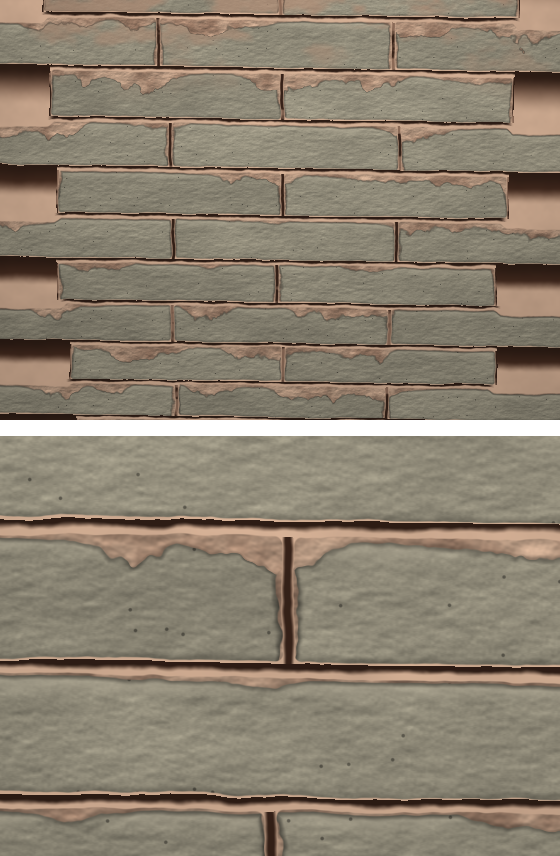
Top: the whole. Bottom: its middle third, enlarged.
A WebGL 2 fragment shader for this texture:

```glsl
#version 300 es
precision highp float;

uniform vec2 u_resolution;
out vec4 fragColor;

const vec3 CLAY = vec3(0.535, 0.515, 0.450);
const vec3 CLAY_LIT = vec3(0.70, 0.67, 0.59);
const vec3 MORTAR = vec3(0.79, 0.655, 0.555);
const vec3 MORTAR_DIM = vec3(0.60, 0.47, 0.39);
const vec3 SHADOW = vec3(0.20, 0.125, 0.09);
const float CENTER_X = 0.668;

float hash(vec2 p) {
  vec3 q = fract(p.xyx * 0.1031);
  q += dot(q, q.yzx + 33.33);
  return fract((q.x + q.y) * q.z);
}

float noise(vec2 p) {
  vec2 i = floor(p), f = fract(p);
  f = f * f * (3.0 - 2.0 * f);
  vec2 e = vec2(0.0, 1.0);
  return mix(mix(hash(i), hash(i + e.yx), f.x),
             mix(hash(i + e.xy), hash(i + e.yy), f.x), f.y);
}

float fbm(vec2 p) {
  float sum = 0.0, amp = 0.5;
  for (int i = 0; i < 4; i++) {
    sum += amp * noise(p);
    p = p * 2.03 + 17.3;
    amp *= 0.5;
  }
  return sum / 0.9375;
}

float boxDistance(vec2 p, vec2 halfSize, float radius) {
  vec2 d = abs(p) - halfSize + radius;
  return length(max(d, 0.0)) + min(max(d.x, d.y), 0.0) - radius;
}

// Courses get thinner toward the bottom and lean slightly to the right.
float courseCoord(vec2 p) {
  float depth = 1.0 - p.y - 0.015 * (p.x - CENTER_X);
  return 1.0 + (0.130 - sqrt(0.0169 - 0.0104 * (depth - 0.035))) / 0.0052;
}

// Slope of the rough surface toward the light above.
float reliefLight(vec2 p, vec2 scale) {
  return fbm(p * scale) - fbm((p + vec2(-0.0012, 0.0028)) * scale);
}

// Ledge behind the wall: deep shade under each overhang, then lit mortar.
vec3 ledgeColor(vec2 p, float v, float row, float recess, float open) {
  float start = mix(0.02, 0.36, smoothstep(1.0, 5.0, row));
  float deep = smoothstep(start, mix(0.85, 0.66, smoothstep(1.0, 5.0, row)), v);
  float thin = smoothstep(0.025, 0.075, v + 0.05 * (fbm(p * 35.0) - 0.5));
  float light = mix(max(thin, open), deep, recess);
  vec3 mortar = MORTAR * (0.94 + 0.12 * fbm(p * 18.0));
  return mix(SHADOW * (0.85 + 0.5 * smoothstep(0.0, 0.5, v) * recess), mortar, light);
}

vec3 clayColor(vec2 p, vec2 id, float edge, float fromTop) {
  vec3 c = CLAY * (0.96 + 0.09 * hash(id + 40.0));
  c *= 0.91 + 0.18 * fbm(p * vec2(13.0, 24.0) + id * 7.0);
  c *= 1.0 + 0.42 * reliefLight(p, vec2(60.0, 130.0));
  c *= 0.97 + 0.06 * noise(p * 420.0);
  float lip = 1.0 - smoothstep(0.002, 0.014 + 0.014 * noise(p * 25.0), fromTop);
  c = mix(c, CLAY_LIT, 0.55 * lip);
  c *= mix(0.80, 1.0, smoothstep(0.0, 0.007, -edge));
  // Sparse pits
  vec2 cell = floor(p * 48.0);
  vec2 spot = fract(p * 48.0) - 0.25 - 0.5 * vec2(hash(cell), hash(cell + 9.0));
  float pit = 1.0 - smoothstep(0.03, 0.10, length(spot));
  return c * (1.0 - 0.38 * pit * step(0.87, hash(cell + 31.0)));
}

// Thickness of mortar squeezed over a face; positive where it covers.
float smearDepth(vec2 p, float row, float fromTop, float fromEnd) {
  float patches = smoothstep(0.36, 0.72, noise(vec2(p.x * 8.0, row * 7.7)));
  float ragged = fbm(vec2(p.x * 24.0, row * 5.3 + p.y * 18.0));
  float upper = 1.0 - smoothstep(1.0, 4.0, row);
  float drip = 0.002 + patches * (0.003 + (0.055 + 0.02 * upper) * ragged * ragged);
  float plug = 0.024 * fbm(p * vec2(32.0, 22.0) + row * 3.0) - 0.010;
  return max(drip - fromTop, plug - fromEnd);
}

void main() {
  vec2 p = gl_FragCoord.xy / u_resolution.y;
  float aa = 1.0 / u_resolution.y;
  vec2 warp = vec2(fbm(p * 22.0), fbm(p * 22.0 + 51.0)) - 0.5;
  vec2 w = p + 0.007 * warp;

  // Alternating courses: two set forward, then a full offset course
  float course = courseCoord(w);
  float row = floor(course), v = fract(course);
  float odd = mod(row, 2.0);
  float height = 0.130 - 0.0052 * (course - 1.0);
  float width = 0.568 - 0.0075 * row;
  float u = (w.x - CENTER_X - 0.028 * (hash(vec2(row, 4.0)) - 0.5)) / width + 0.5 * odd;
  vec2 id = vec2(floor(u), row);
  float recess = (1.0 - odd) * step(1.0, abs(u));
  float open = odd * smoothstep(width - 0.01, width + 0.01, abs(w.x - CENTER_X));

  // Brick face
  float top = mix(0.11, 0.22, open);
  vec2 q = vec2((fract(u) - 0.5) * width, (v - 0.5 * (top + 0.985)) * height);
  q.y += q.x * 0.016 * (hash(id + 12.0) - 0.5);
  vec2 halfSize = vec2(0.5 * width - 0.0045, 0.5 * (0.985 - top) * height);
  float edge = boxDistance(q, halfSize, 0.007);
  float fromTop = q.y + halfSize.y, fromEnd = halfSize.x - abs(q.x);
  float face = (1.0 - smoothstep(-aa, aa, edge)) * (1.0 - recess);

  vec3 color = ledgeColor(p, v, row, recess, open);
  float joint = (1.0 - recess) * smoothstep(-0.001, 0.003, -fromEnd);
  float filled = smoothstep(0.48, 0.62, fbm(p * vec2(18.0, 26.0)));
  color = mix(color, mix(SHADOW, MORTAR_DIM, filled * 0.8), joint * step(top, v));
  vec3 clay = clayColor(p, id, edge, fromTop);

  // Thin pink wash on the upper courses, then thick torn smears
  float wash = smoothstep(0.48, 0.72, fbm(p * vec2(9.0, 15.0))) * smoothstep(0.72, 1.0, p.y);
  clay = mix(clay, MORTAR_DIM * 1.12, 0.65 * wash);
  float smear = smearDepth(p, row, fromTop, fromEnd);
  clay *= 1.0 - 0.32 * smoothstep(-0.005, 0.0, smear);
  float light = 0.93 + 1.1 * reliefLight(p, vec2(38.0, 65.0));
  vec3 paste = mix(MORTAR_DIM, MORTAR, smoothstep(0.2, 0.75, fbm(p * 30.0))) * light;
  paste *= 0.85 + 0.15 * smoothstep(0.0, 0.004, smear);
  clay = mix(clay, paste, 0.88 * smoothstep(-aa, aa, smear));
  color = mix(color, clay, face);

  // Soft falloff toward the lower edge and the sides
  float side = abs(p.x - 0.70) / 0.70;
  color *= (0.90 + 0.13 * smoothstep(0.0, 0.75, p.y)) * (1.02 - 0.10 * side * side);
  fragColor = vec4(color, 1.0);
}
```
